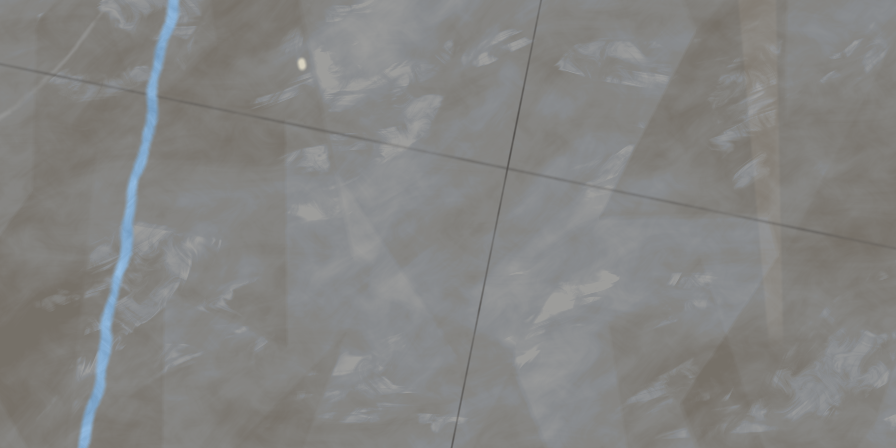
This texture is drawn by a Shadertoy shader. Its source:

```glsl
#define BROWN vec3(0.470, 0.452, 0.425)
#define GREY vec3(0.52, 0.518, 0.508)
#define COOL vec3(0.53, 0.541, 0.553)
#define LIGHT vec3(0.595, 0.597, 0.595)
#define PAINT vec3(0.52, 0.675, 0.82)
#define JOINT vec3(0.33, 0.32, 0.31)
#define SHARD_SCALE 1.7
#define SHARD_CONTRAST 0.40
#define CLOUD_SCALE 6.0
#define WISP_SCALE 9.0
#define PAINT_WIDTH 0.0115
#define JOINT_WIDTH 0.0019

vec2 hash2(vec2 p) {
    vec3 q = fract(vec3(p.xyx) * vec3(0.1031, 0.1030, 0.0973));
    q += dot(q, q.yzx + 33.33);
    return fract((q.xx + q.yz) * q.zy);
}

mat2 rotate(float a) {
    return mat2(cos(a), sin(a), -sin(a), cos(a));
}

// Layered sines, each octave bent by the one before
float clouds(vec2 p) {
    float sum = 0.0, amp = 0.5;
    for (int i = 0; i < 6; i++) {
        p += 0.6 * sin(p.yx * 1.3 + float(i) * vec2(1.7, 2.9));
        sum += amp * sin(p.x) * sin(p.y + 0.8);
        p = rotate(0.9) * p * 1.75 + 3.1;
        amp *= 0.62;
    }
    return sum;
}

// Straight-edged cells: x = blended tone, y = border distance, z = cell value
vec3 shards(vec2 p, float soft) {
    vec2 base = floor(p), nearest = vec2(0.0), nearestId = vec2(0.0);
    float best = 1e3;
    for (int k = 0; k < 25; k++) {
        vec2 id = base + vec2(k % 5 - 2, k / 5 - 2);
        vec2 r = id + hash2(id) - p;
        if (dot(r, r) < best) {
            best = dot(r, r);
            nearest = r;
            nearestId = id;
        }
    }
    float border = 1e3, other = 0.0;
    for (int k = 0; k < 25; k++) {
        vec2 id = nearestId + vec2(k % 5 - 2, k / 5 - 2);
        vec2 r = id + hash2(id) - p, gap = r - nearest;
        if (dot(gap, gap) < 1e-5) continue;
        float d = dot(0.5 * (r + nearest), normalize(gap));
        if (d < border) {
            border = d;
            other = hash2(id + 71.0).x;
        }
    }
    vec2 own = hash2(nearestId + 71.0);
    float tone = mix(0.5 * (own.x + other), own.x, smoothstep(0.0, soft, border));
    return vec3(tone, border, own.y);
}

// Coverage of a line of given half width
float stroke(float d, float halfWidth, float soft) {
    return 1.0 - smoothstep(halfWidth - soft, halfWidth + soft, abs(d));
}

vec3 stone(vec2 p, float px) {
    // Two overlapping sets of long, steep shards
    vec2 rising = rotate(-1.12) * p * SHARD_SCALE * vec2(0.75, 2.0);
    vec2 falling = rotate(-1.83) * p * SHARD_SCALE * vec2(0.7, 1.8);
    vec3 a = shards(rising + 4.0, 0.008 + 2.0 * px);
    vec3 b = shards(falling + 17.0, 0.008 + 2.0 * px);

    // Soft stains lying along a gentle slope
    vec2 flow = rotate(-0.4) * p * CLOUD_SCALE * vec2(0.7, 1.4);
    float tone = 0.34 * clouds(flow + 2.0) + 0.18 * clouds(flow * 2.7 + 40.0);
    tone += SHARD_CONTRAST * (a.x + 0.7 * b.x - 0.85) - 0.02;

    // Pale crumbly wisps, turned a little differently in every shard
    vec2 grain = rotate(-0.1 - 0.7 * a.z) * p * WISP_SCALE * vec2(0.7, 1.7);
    float n = clouds(grain + 9.0 * a.z);
    float patches = smoothstep(0.14, 0.36, clouds(flow * 1.1 + 31.0) + 0.3 * n);
    float ridge = 1.0 - smoothstep(0.0, 0.15, abs(n - 0.12));
    float speckle = smoothstep(-0.5, 0.5, clouds(p * 34.0)) * 1.5;
    float wisp = patches * speckle * (0.5 * ridge + 0.5 * smoothstep(0.0, 0.4, n));
    tone += 0.62 * wisp * smoothstep(0.0, 0.03, a.y);
    tone += 0.11 * clouds(p * 42.0);

    vec3 col = mix(BROWN, GREY, clamp((tone + 0.4) / 0.38, -0.2, 1.0));
    col = mix(col, COOL, smoothstep(-0.02, 0.18, tone));
    return mix(col, LIGHT, clamp((tone - 0.16) / 0.34, 0.0, 1.25));
}

void mainImage(out vec4 fragColor, in vec2 fragCoord) {
    float px = 1.0 / iResolution.y;
    vec2 p = fragCoord * px;
    vec3 col = stone(p, px);

    // Pale tapering band and thin curved vein
    float band = stroke(p.x - 1.745 + 0.055 * p.y, 0.008 + 0.034 * p.y, 0.003 + 0.5 * px);
    col += vec3(0.034, 0.028, 0.022) * band * smoothstep(0.2, 0.3, p.y);
    float vein = p.y - 0.74 - p.x + 0.025 * sin(p.x * 14.0) + 0.01 * clouds(p * 12.0);
    float veinFade = 0.6 + 0.5 * clouds(p * 20.0);
    col = mix(col, LIGHT, veinFade * stroke(vein, 0.006, 0.004 + px) * step(p.x, 0.4));

    // Two crossing joints, worn and faint
    float wear = 0.85 + 0.5 * clouds(p * 15.0);
    float across = (p.y - 0.857 + 0.206 * p.x) * 0.98;
    float upright = (p.x - 1.008 - 0.2 * p.y) * 0.98;
    col = mix(col, JOINT, 0.45 * wear * stroke(across, JOINT_WIDTH * 1.4, 0.003 + 0.5 * px));
    col = mix(col, JOINT, 0.85 * wear * stroke(upright, JOINT_WIDTH, 0.001 + 0.5 * px));

    // Wavering painted line
    float sway = 0.006 * sin(p.y * 23.0 - 14.7) + 0.002 * sin(p.y * 61.0);
    float line = p.x - 0.189 - 0.195 * p.y - sway;
    float ragged = PAINT_WIDTH * (1.0 + 0.35 * clouds(p * 30.0));
    vec3 paint = PAINT + 0.08 * clouds(p * 40.0);
    col = mix(col, paint, 0.97 * stroke(line, ragged, 0.005 + px));

    // Small bright chip
    vec2 chip = rotate(0.5) * (p - vec2(0.674, 0.857)) * vec2(1.0, 0.9);
    float chipEdge = length(chip) + 0.002 * sin(2.0 * atan(chip.y, chip.x));
    col = mix(col, vec3(0.84, 0.82, 0.75), stroke(chipEdge, 0.010, 0.003 + px));

    fragColor = vec4(col, 1.0);
}
```
